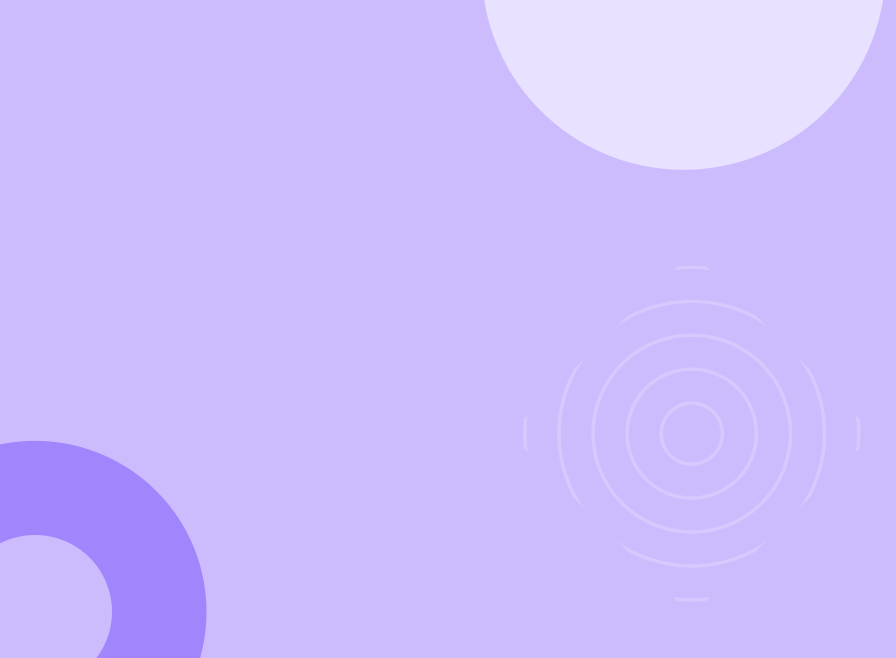
A Shadertoy shader for this background:

```glsl
// Flat lilac backdrop with a pale disc at the top, a violet ring in the corner
// and faint concentric ripples trimmed by a diamond. Each shape is a signed
// distance turned into smooth coverage; the ripples are a clamped repeat.

// Coverage of a shape from its signed distance, one pixel wide at the edge.
float cover(float dist) {
    return clamp(0.5 - dist * iResolution.y, 0.0, 1.0);
}

float disc(vec2 p, float radius) {
    return length(p) - radius;
}

float ring(vec2 p, float inner, float outer) {
    return abs(length(p) - 0.5 * (inner + outer)) - 0.5 * (outer - inner);
}

// Five evenly spaced thin circles, kept only inside a diamond.
float ripples(vec2 p) {
    float first = 0.0463, spacing = 0.0516;
    float r = length(p) - first;
    float index = clamp(round(r / spacing), 0.0, 4.0);
    float lines = abs(r - index * spacing) - 0.0026;
    float diamond = (abs(p.x) + abs(p.y) - 0.2762) * 0.7071;
    return max(lines, diamond);
}

void mainImage(out vec4 fragColor, in vec2 fragCoord) {
    // Canvas units: height is 1, width is 1.357.
    vec2 p = fragCoord / iResolution.xy * vec2(1.357, 1.0);

    vec3 lilac = vec3(0.800, 0.737, 0.994);
    vec3 pale = vec3(0.908, 0.884, 1.0);
    vec3 violet = vec3(0.631, 0.522, 0.990);
    vec3 rippleTint = vec3(0.843, 0.790, 0.996);

    vec3 color = lilac;
    color = mix(color, pale, cover(disc(p - vec2(1.0353, 1.0477), 0.3057)));
    color = mix(color, violet, cover(ring(p - vec2(0.053, 0.0703), 0.1166, 0.2597)));
    color = mix(color, rippleTint, cover(ripples(p - vec2(1.0477, 0.341))));

    fragColor = vec4(color, 1.0);
}
```
